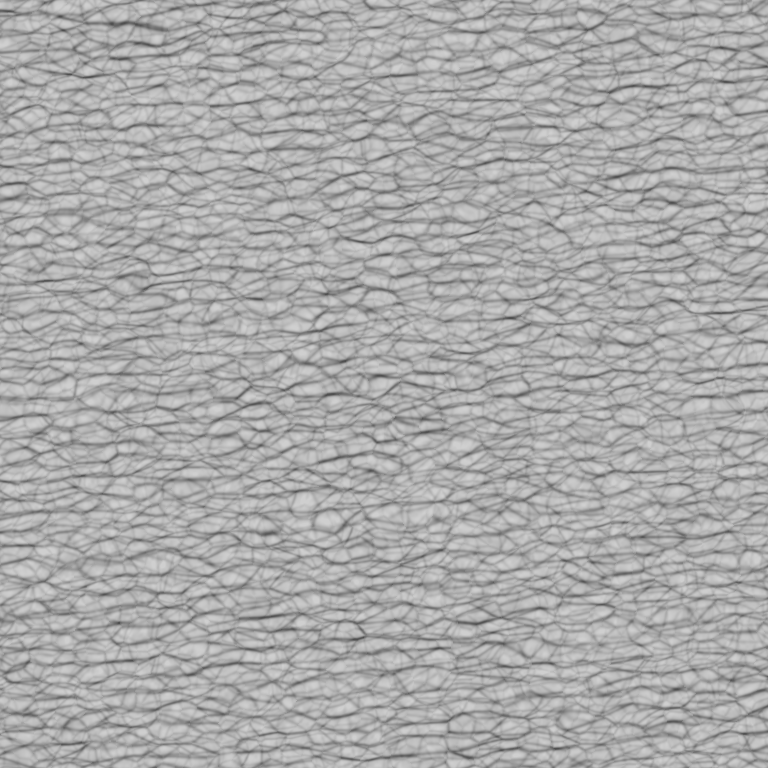
Write a three.js fragment shader that draws this texture.

```glsl
// Pale grey grained leather: overlapping networks of soft, mostly level creases.
varying vec2 vUv;

const vec3 PLATE_COLOR = vec3(0.81);
const vec3 CREASE_COLOR = vec3(0.31);

// Cells per canvas side, across and up, for each crease network
const vec2 LONG_CELLS = vec2(19.0, 46.0);
const vec2 GRAIN_CELLS = vec2(29.0, 46.0);
const vec2 FINE_CELLS = vec2(52.0, 70.0);

const float LONG_DEPTH = 0.48;
const float GRAIN_DEPTH = 0.42;
const float FINE_DEPTH = 0.25;

const float CORE_WIDTH = 0.0023;   // dark middle of a crease
const float HALO_WIDTH = 0.0055;   // soft shade beside it
const float HALO_SHARE = 0.28;
const float JITTER = 0.85;
const float TILT = 0.07;           // rise of the grain to the right
const vec2 WARP_CELLS = vec2(23.0, 33.0);
const vec2 WARP_AMOUNT = vec2(0.013, 0.009);
const float MOTTLE = 0.25;

float hash(vec2 p) {
  vec3 q = fract(p.xyx * 0.1031);
  q += dot(q, q.yzx + 33.33);
  return fract((q.x + q.y) * q.z);
}

vec2 hash2(vec2 p) {
  return vec2(hash(p), hash(p + vec2(71.7, 23.3)));
}

float noise(vec2 p) {
  vec2 cell = floor(p);
  vec2 f = fract(p);
  f = f * f * (3.0 - 2.0 * f);
  float low = mix(hash(cell), hash(cell + vec2(1.0, 0.0)), f.x);
  float high = mix(hash(cell + vec2(0.0, 1.0)), hash(cell + 1.0), f.x);
  return mix(low, high, f.y);
}

float creaseProfile(float dist) {
  float core = exp(-dist * dist / (CORE_WIDTH * CORE_WIDTH));
  return mix(core, exp(-dist / HALO_WIDTH), HALO_SHARE);
}

// Voronoi borders, measured in canvas units; each border has its own strength
float creases(vec2 p, vec2 cells, float seed) {
  vec2 q = p * cells + seed;
  vec2 base = floor(q);
  vec2 f = q - base;
  vec2 nearest = vec2(0.0);
  vec2 toNearest = vec2(0.0);
  float best = 100.0;
  for (int j = -1; j <= 1; j++) {
    for (int i = -1; i <= 1; i++) {
      vec2 cell = vec2(float(i), float(j));
      vec2 r = cell + 0.5 + JITTER * (hash2(base + cell) - 0.5) - f;
      float d = dot(r, r);
      if (d < best) {
        best = d;
        nearest = cell;
        toNearest = r;
      }
    }
  }
  float ink = 0.0;
  for (int j = -2; j <= 2; j++) {
    for (int i = -2; i <= 2; i++) {
      vec2 cell = nearest + vec2(float(i), float(j));
      vec2 r = cell + 0.5 + JITTER * (hash2(base + cell) - 0.5) - f;
      vec2 across = r - toNearest;
      if (dot(across, across) > 0.0001) {
        vec2 slope = across * cells;
        float dist = dot(0.5 * (toNearest + r), across) / length(slope);
        float level = slope.y * slope.y / dot(slope, slope);
        float chance = hash(2.0 * base + cell + nearest + 0.37);
        float strength = mix(0.45, 1.0, level) * mix(0.6, 1.0, chance);
        ink = max(ink, strength * creaseProfile(max(dist, 0.0)));
      }
    }
  }
  return ink;
}

void main() {
  // Bend and tilt the grain
  vec2 p = vUv;
  p.y -= TILT * p.x;
  vec2 bend = vec2(noise(p * WARP_CELLS + 5.0), noise(p * WARP_CELLS + 47.0));
  p += WARP_AMOUNT * (bend - 0.5);

  // Creases deepen and fade in small level patches
  float patchDepth = mix(0.75, 1.25, noise(p * vec2(9.0, 22.0) + 19.0));
  float ink = LONG_DEPTH * patchDepth * creases(p, LONG_CELLS, 11.0);
  ink += GRAIN_DEPTH * creases(p, GRAIN_CELLS, 83.0);
  ink += FINE_DEPTH * creases(p, FINE_CELLS, 157.0);

  // Fine cloudy mottling on the plates
  float mottle = 0.6 * noise(p * vec2(95.0, 120.0)) + 0.4 * noise(p * 210.0 + 31.0);
  ink += MOTTLE * (mottle - 0.5);

  gl_FragColor = vec4(mix(PLATE_COLOR, CREASE_COLOR, clamp(ink, 0.0, 1.0)), 1.0);
}
```
